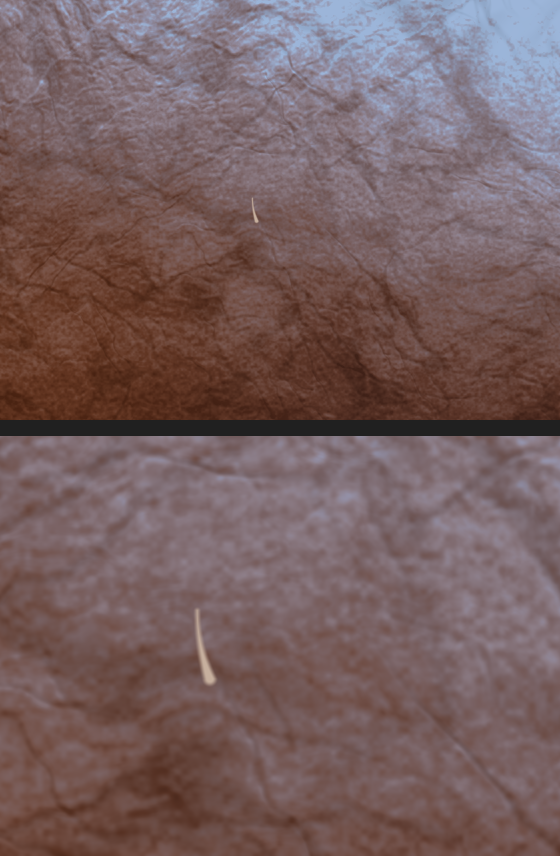
Top, the full canvas; bottom, a detail of the centre.
Write a Shadertoy shader that draws this texture.

```glsl
// Worn brown leather with pebbled grain, fine creases and a cool sheen from the upper right.

vec2 hash2(vec2 p) {
    vec3 q = fract(p.xyx * vec3(0.1031, 0.1030, 0.0973));
    q += dot(q, q.yzx + 33.33);
    return fract((q.xx + q.yz) * q.zy);
}

float noise(vec2 p) {
    vec2 i = floor(p), f = fract(p);
    f = f * f * (3.0 - 2.0 * f);
    float low = mix(hash2(i).x, hash2(i + vec2(1, 0)).x, f.x);
    float high = mix(hash2(i + vec2(0, 1)).x, hash2(i + vec2(1, 1)).x, f.x);
    return mix(low, high, f.y);
}

float fbm(vec2 p) {
    float sum = 0.0, amp = 0.5;
    for (int i = 0; i < 4; i++) {
        sum += amp * noise(p);
        p = mat2(1.6, 1.2, -1.2, 1.6) * p + 7.3;
        amp *= 0.5;
    }
    return sum;
}

// Rounded cells: 0 in the grooves, 1 on top of each pebble
float pebbles(vec2 p) {
    vec2 cell = floor(p), f = fract(p);
    float nearest = 8.0, second = 8.0;
    for (int y = -1; y <= 1; y++)
    for (int x = -1; x <= 1; x++) {
        vec2 o = vec2(x, y);
        float d = length(o + hash2(cell + o) - f);
        second = min(second, max(nearest, d));
        nearest = min(nearest, d);
    }
    return smoothstep(0.0, 0.7, second - nearest);
}

// Broken lines running along the given angle
float creases(vec2 p, float angle, vec2 scale) {
    float c = cos(angle), s = sin(angle);
    vec2 q = vec2(c * p.x + s * p.y, c * p.y - s * p.x) * scale;
    float line = 1.0 - smoothstep(0.0, 0.13, abs(noise(q) - 0.5));
    return line * smoothstep(0.3, 0.7, noise(q * 0.7 + 31.7));
}

float wrinkles(vec2 p) {
    return 0.9 * creases(p, -0.75, vec2(4.0, 17.0))
         + 0.7 * creases(p + 5.0, 0.7, vec2(4.5, 19.0))
         + 0.6 * creases(p + 9.0, -0.2, vec2(8.0, 24.0))
         + 0.5 * creases(p + 3.0, -1.15, vec2(9.0, 27.0));
}

vec2 bend(vec2 p) {
    return p + 0.15 * vec2(noise(p * 3.0), noise(p * 3.0 + 17.0))
             + 0.022 * vec2(noise(p * 18.0 + 4.0), noise(p * 18.0 + 41.0))
             + 0.010 * vec2(noise(p * 50.0 + 8.0), noise(p * 50.0 + 23.0));
}

float height(vec2 p) {
    vec2 q = bend(p);
    float grain = pebbles(vec2(q.x * 30.0 + q.y * 8.0, q.y * 46.0 - q.x * 9.0));
    return 0.3 * grain + 0.95 * fbm(q * vec2(34.0, 48.0)) - 0.32 * wrinkles(q);
}

// Colours from the shaded hide to the brightest sheen
vec3 leatherColor(float t) {
    vec3 ramp[7] = vec3[7](
        vec3(0.27, 0.14, 0.10), vec3(0.36, 0.21, 0.16), vec3(0.44, 0.31, 0.28),
        vec3(0.48, 0.39, 0.40), vec3(0.55, 0.49, 0.53), vec3(0.58, 0.57, 0.66),
        vec3(0.61, 0.71, 0.85));
    float stops[7] = float[7](-0.1, 0.12, 0.32, 0.52, 0.71, 0.85, 1.02);
    vec3 color = ramp[0];
    for (int i = 1; i < 7; i++)
        color = mix(color, ramp[i], clamp((t - stops[i - 1]) / (stops[i] - stops[i - 1]), 0.0, 1.0));
    return color;
}

void mainImage(out vec4 fragColor, in vec2 fragCoord) {
    vec2 p = fragCoord / iResolution.y;

    // Broad sheen, strongest at the upper right, with soft mottling
    float sheen = 0.04 + 0.88 * p.y + 0.36 * (p.x - 0.667) * smoothstep(0.0, 0.5, p.y);
    sheen += 0.24 * (fbm(p * 5.0) - 0.47) + 0.26 * (fbm(bend(p) * vec2(11.0, 15.0) + 3.0) - 0.47);

    // Relief lit from above, softer near the lower edge
    vec2 toLight = mix(0.005, 0.0036, smoothstep(0.0, 0.5, p.y)) * vec2(0.3, 0.95);
    float relief = height(p - toLight) - height(p + toLight);
    float upperLeft = smoothstep(0.4, 0.9, p.y) * (1.0 - smoothstep(0.5, 1.2, p.x));
    float calm = 1.0 - 0.4 * smoothstep(0.9, 1.25, p.x) * smoothstep(0.5, 0.9, p.y);
    float groove = wrinkles(bend(p));
    float t = sheen + relief * (0.20 + 0.19 * upperLeft) * calm - 0.10 * (groove - 0.3);

    // Pale rising streaks in the upper part
    float streak = creases(bend(p) + 2.0, 0.75, vec2(3.5, 15.0));
    t += 0.13 * streak * smoothstep(0.45, 0.8, p.y);

    // Fine speckle
    t += 0.15 * (noise(p * vec2(120.0, 150.0)) - 0.5) + 0.10 * (noise(p * 210.0 + 60.0) - 0.5);
    vec3 color = leatherColor(t);
    color *= 1.0 - 0.09 * min(groove, 1.0);

    // Warmer hide at the lower left
    float warmth = (1.0 - smoothstep(0.1, 0.9, p.x)) * (1.0 - smoothstep(0.2, 0.7, p.y));
    color += vec3(0.035, 0.005, -0.025) * warmth;

    // Small pale curved fibre, thicker at its lower end
    float along = clamp((0.528 - p.y) / 0.054, 0.0, 1.0);
    vec2 spine = vec2(0.601 + 0.010 * along * along, 0.528 - 0.054 * along);
    float fibre = length(p - spine) - mix(0.0006, 0.004, along * along);
    color = mix(color, vec3(0.78, 0.69, 0.62), 1.0 - smoothstep(-0.002, 0.003, fibre));

    fragColor = vec4(clamp(color, 0.0, 1.0), 1.0);
}
```
